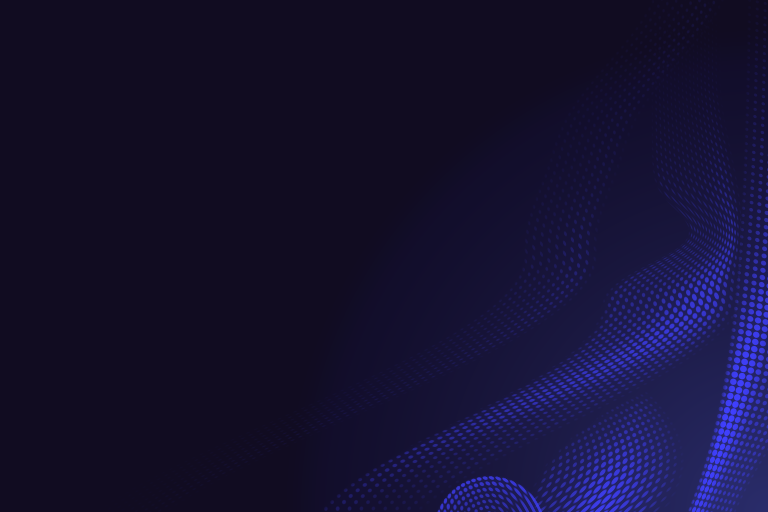
This background is drawn by a Shadertoy shader. Its source:

```glsl
#define BASE_COLOR vec3(0.066, 0.047, 0.130)
#define RIM_COLOR vec3(0.066, 0.048, 0.158)
#define GLOW_COLOR vec3(0.165, 0.175, 0.420)
#define DOT_COLOR vec3(0.250, 0.250, 1.000)
#define GLOW_RADIUS 0.95
#define ROW_STEP 0.0140
#define COLUMN_STEP 0.0140
#define RIDGE_WIDTH 0.24
#define HAZE 0.14
#define DOME_CENTER vec2(0.957, -0.040)
#define DOME_RADIUS 0.113

float bell(float x, float center, float width) {
    float d = (x - center) / width;
    return exp(-d * d);
}

// Antialiased dots that swell with the light, over a thin haze
float halftone(vec2 cell, float light) {
    float blur = clamp(0.4 * length(fwidth(cell)), 0.02, 0.35);
    float radius = mix(0.19, 0.46, light);
    float dotMask = 1.0 - smoothstep(radius - blur, radius + blur, length(fract(cell) - 0.5));
    return mix(pow(light, 0.65) * dotMask, light, HAZE);
}

// Dotted ribbon between two edges, brightest along its ridge
float sheet(float x, float along, float left, float right, float ridge, float columns, float power) {
    float across = (x - left) / max(right - left, 0.01);
    float inside = smoothstep(0.0, 0.10, across) * (1.0 - smoothstep(0.80, 1.0, across));
    float light = inside * power * mix(0.36, 1.0, bell(across, ridge, RIDGE_WIDTH));
    return halftone(vec2((across - 1.0) * columns, along / ROW_STEP), light);
}

// Long central wave that climbs and folds back
float centralWave(vec2 p) {
    float left = 0.60 + 0.57 * smoothstep(-0.05, 0.40, p.y)
               + 0.10 * smoothstep(0.42, 0.60, p.y) + 0.10 * bell(p.y, 0.53, 0.07);
    float right = 0.78 + 0.67 * smoothstep(-0.08, 0.42, p.y)
                - 0.04 * smoothstep(0.57, 0.85, p.y);
    float ridge = mix(0.15, 0.90, smoothstep(0.05, 0.60, p.y));
    float power = 0.70 * bell(p.y, 0.38, p.y < 0.38 ? 0.28 : 0.25);
    float along = 0.6 * p.x + 0.5 * p.y + 0.35 * p.y * p.y;
    float columns = mix(9.0, 19.0, smoothstep(0.08, 0.45, p.y));
    return sheet(p.x, along, left, right, ridge, columns, power);
}

// Bright curtain along the right side
float rightCurtain(vec2 p) {
    float left = 1.46 - 0.12 * exp(-3.4 * p.y);
    float width = 0.10 + 0.07 * smoothstep(0.0, 0.30, p.y);
    float power = bell(p.y, 0.17, p.y < 0.17 ? 0.40 : 0.44);
    float along = p.y + 0.2 * (p.x - left);
    float ridge = mix(0.20, 0.45, smoothstep(0.20, 0.55, p.y));
    return sheet(p.x, along, left, left + width, ridge, 11.0, power);
}

// Rounded fan rising from the bottom
float bottomFan(vec2 p) {
    float left = 1.03 + 4.0 * p.y * p.y;
    float right = 1.30 + 0.8 * p.y - 4.0 * p.y * p.y;
    float power = 0.85 * bell(p.y, 0.0, 0.18) * (1.0 - smoothstep(0.20, 0.24, p.y));
    float along = p.y - 0.5 * p.x;
    return sheet(p.x, along, left, right, 0.52, (right - left) / COLUMN_STEP, power);
}

// Small dome with a bright rim
float bottomDome(vec2 p) {
    vec2 q = p - DOME_CENTER;
    float depth = DOME_RADIUS - length(q);
    float light = smoothstep(0.0, 0.006, depth) * mix(0.36, 0.80, exp(-depth / 0.025));
    return halftone(vec2((q.x + 0.5 * q.y) / 0.0125, depth / 0.0115), light);
}

// Dim outer ribbon
float outerRibbon(vec2 p) {
    float spine = 0.20 + 0.93 * smoothstep(-0.12, 0.50, p.y)
                + 0.06 * smoothstep(0.52, 0.75, p.y) + 0.20 * smoothstep(0.70, 1.05, p.y);
    float power = 0.04 + 0.12 * bell(p.y, 0.45, 0.12);
    power *= smoothstep(0.25, 0.95, p.x + 0.12);
    float along = 0.6 * p.x + 0.7 * p.y;
    return sheet(p.x, along, spine - 0.11, spine + 0.04, 0.75, 10.0, power);
}

void mainImage(out vec4 fragColor, in vec2 fragCoord) {
    vec2 p = fragCoord / iResolution.xy * vec2(1.5, 1.0);

    // Corner glow with a blue outer rim
    float glow = max(1.0 - distance(p, vec2(1.5, 0.0)) / GLOW_RADIUS, 0.0);
    vec3 color = mix(BASE_COLOR, RIM_COLOR, smoothstep(0.0, 0.10, glow));
    color = mix(color, GLOW_COLOR, pow(glow, 1.35));

    // Dotted waves
    color = mix(color, DOT_COLOR, outerRibbon(p));
    color = mix(color, DOT_COLOR, centralWave(p));
    color = mix(color, DOT_COLOR, bottomFan(p));
    color = mix(color, DOT_COLOR, bottomDome(p));
    color = mix(color, DOT_COLOR, rightCurtain(p));

    fragColor = vec4(color, 1.0);
}
```
